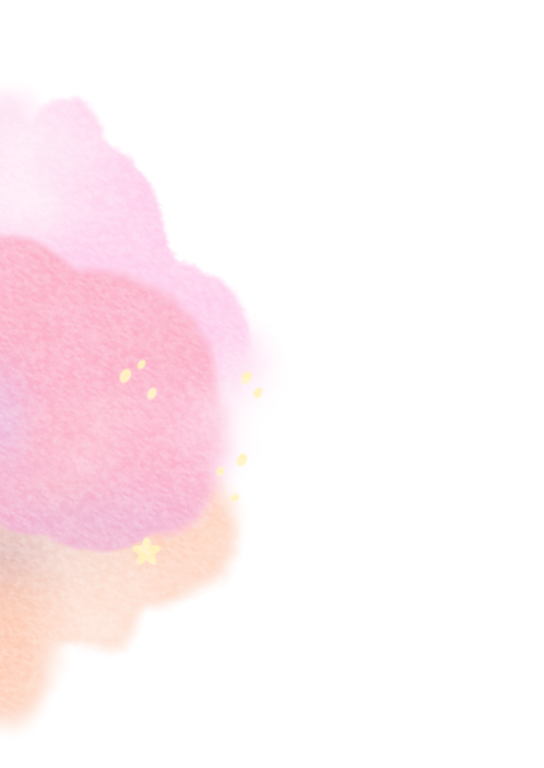
Give the GLSL for this background, as a Shadertoy shader.

```glsl
// Soft watercolour clouds bleeding in from the left edge of white paper.
// Each wash is a union of feathered, noise-roughened discs; pigment is then
// broken up by a woven paper grain and topped with pale gold flecks and a star.

#define PAPER vec3(1.0)
#define ROSE vec3(0.995, 0.815, 0.925)
#define CORAL vec3(0.988, 0.725, 0.805)
#define LILAC vec3(0.925, 0.735, 0.875)
#define PEACH vec3(0.995, 0.845, 0.775)
#define GOLD vec3(1.0, 0.945, 0.70)
#define EDGE_WOBBLE 0.018
#define GRAIN_SCALE 175.0
#define GRAIN_DEPTH 0.42

// Lobes: centre x, centre y, radius, feather, in canvas heights
const vec4 roseLobes[7] = vec4[7](
    vec4(0.000, 0.818, 0.060, 0.024), vec4(0.085, 0.822, 0.050, 0.007),
    vec4(0.039, 0.651, 0.188, 0.005), vec4(0.234, 0.564, 0.091, 0.007),
    vec4(0.288, 0.516, 0.058, 0.036), vec4(0.235, 0.440, 0.075, 0.036),
    vec4(0.215, 0.370, 0.055, 0.022));
const vec4 coralLobes[7] = vec4[7](
    vec4(0.000, 0.570, 0.124, 0.007), vec4(0.117, 0.479, 0.167, 0.010),
    vec4(0.163, 0.453, 0.120, 0.026), vec4(0.205, 0.427, 0.082, 0.036),
    vec4(0.130, 0.395, 0.115, 0.005), vec4(0.195, 0.380, 0.076, 0.012),
    vec4(0.052, 0.427, 0.120, 0.005));
const vec4 peachLobes[7] = vec4[7](
    vec4(0.078, 0.271, 0.112, 0.012), vec4(0.124, 0.219, 0.066, 0.012),
    vec4(0.241, 0.290, 0.060, 0.016), vec4(0.195, 0.258, 0.050, 0.013),
    vec4(0.007, 0.154, 0.068, 0.025), vec4(0.000, 0.105, 0.050, 0.026),
    vec4(0.258, 0.336, 0.043, 0.026));
// Flecks: centre x, centre y, radius
const vec3 flecks[8] = vec3[8](
    vec3(0.163, 0.510, 0.0095), vec3(0.184, 0.525, 0.0058),
    vec3(0.198, 0.488, 0.0080), vec3(0.321, 0.508, 0.0074),
    vec3(0.336, 0.489, 0.0058), vec3(0.315, 0.401, 0.0074),
    vec3(0.287, 0.386, 0.0055), vec3(0.306, 0.352, 0.0050));

float hash(vec2 cell) {
    vec3 h = fract(cell.xyx * 0.1031);
    h += dot(h, h.yzx + 33.33);
    return fract((h.x + h.y) * h.z);
}

float noise(vec2 p) {
    vec2 i = floor(p), f = fract(p);
    f = f * f * (3.0 - 2.0 * f);
    return mix(mix(hash(i), hash(i + vec2(1, 0)), f.x),
               mix(hash(i + vec2(0, 1)), hash(i + vec2(1, 1)), f.x), f.y);
}

float fbm(vec2 p) {
    float sum = 0.0, amp = 0.5;
    for (int i = 0; i < 4; i++) {
        sum += amp * noise(p);
        p = mat2(1.6, 1.2, -1.2, 1.6) * p + 7.3;
        amp *= 0.5;
    }
    return sum / 0.9375;
}

float wash(vec2 p, vec4 lobes[7], float rough) {
    float bare = 1.0;
    for (int i = 0; i < 7; i++) {
        vec4 l = lobes[i];
        bare *= 1.0 - smoothstep(-l.w, l.w, l.z - distance(p, l.xy) + rough);
    }
    return 1.0 - bare;
}

float bloom(vec2 p, vec2 centre, vec2 size) {
    vec2 d = (p - centre) / size;
    return exp(-dot(d, d));
}

void mainImage(out vec4 fragColor, in vec2 fragCoord) {
    vec2 p = fragCoord / iResolution.y;
    float px = 1.0 / iResolution.y;

    // Paper grain and edge roughness
    vec2 weave = mat2(0.87, 0.5, -0.5, 0.87) * p * GRAIN_SCALE;
    float grain = 0.65 * noise(weave * vec2(0.8, 1.5)) + 0.35 * noise(weave * 2.1 + 31.0);
    float cloud = fbm(p * 11.0);
    float rough = EDGE_WOBBLE * (fbm(p * 26.0 + 4.0) - 0.5) + 0.006 * (grain - 0.5);

    // Peach wash, deeper at the left and under the pink
    float peach = wash(p, peachLobes, rough);
    peach *= 0.62 + 0.35 * cloud + 0.35 * bloom(p, vec2(0.0, 0.19), vec2(0.06, 0.10))
           + 0.20 * bloom(p, vec2(0.22, 0.30), vec2(0.09, 0.05))
           - 0.28 * bloom(p, vec2(0.13, 0.18), vec2(0.07, 0.05));
    vec3 peachTint = mix(PEACH, vec3(0.89, 0.76, 0.76),
                         0.8 * bloom(p, vec2(0.0, 0.29), vec2(0.11, 0.055)));
    vec3 col = mix(PAPER, peachTint, peach);

    // Rose wash, thin at the top left and right
    float rose = wash(p, roseLobes, rough);
    rose *= 0.82 + 0.35 * (cloud - 0.3)
          - 0.45 * bloom(p, vec2(0.025, 0.80), vec2(0.11, 0.10))
          - 0.20 * bloom(p, vec2(0.04, 0.72), vec2(0.08, 0.04))
          - 0.60 * bloom(p, vec2(0.34, 0.46), vec2(0.08, 0.09));
    col = mix(col, ROSE, clamp(rose, 0.0, 1.0));

    // Coral wash, turning lilac at the left and along the lower rim
    float coral = wash(p, coralLobes, rough);
    float lilac = 0.8 * bloom(p, vec2(0.0, 0.455), vec2(0.04, 0.07))
                + 0.65 * bloom(p, vec2(0.11, 0.31), vec2(0.18, 0.06));
    coral *= 0.80 + 0.4 * (cloud - 0.25) - 0.3 * bloom(p, vec2(0.29, 0.43), vec2(0.06, 0.10));
    col = mix(col, mix(CORAL, LILAC, min(lilac, 1.0)), clamp(coral, 0.0, 1.0));

    // Grain lifts or gathers pigment, leaving bare paper clean
    col = PAPER + (col - PAPER) * (1.0 + GRAIN_DEPTH * (0.48 - grain));

    // Gold flecks and a rounded five-pointed star
    float gold = 0.0;
    float soft = 0.0012 + px;
    for (int i = 0; i < 8; i++) {
        vec2 d = p - flecks[i].xy;
        d.x = (d.x - 0.25 * d.y) * 1.25;
        gold = max(gold, smoothstep(soft, -soft, length(d) - flecks[i].z + rough * 0.3));
    }
    vec2 s = p - vec2(0.191, 0.281);
    float starRadius = 0.0150 + 0.0040 * cos(5.0 * atan(s.x, s.y));
    gold = max(gold, smoothstep(soft, -soft, length(s) - starRadius));
    col = mix(col, mix(GOLD, PAPER, 0.45 * grain), 0.92 * gold);

    fragColor = vec4(clamp(col, 0.0, 1.0), 1.0);
}
```
